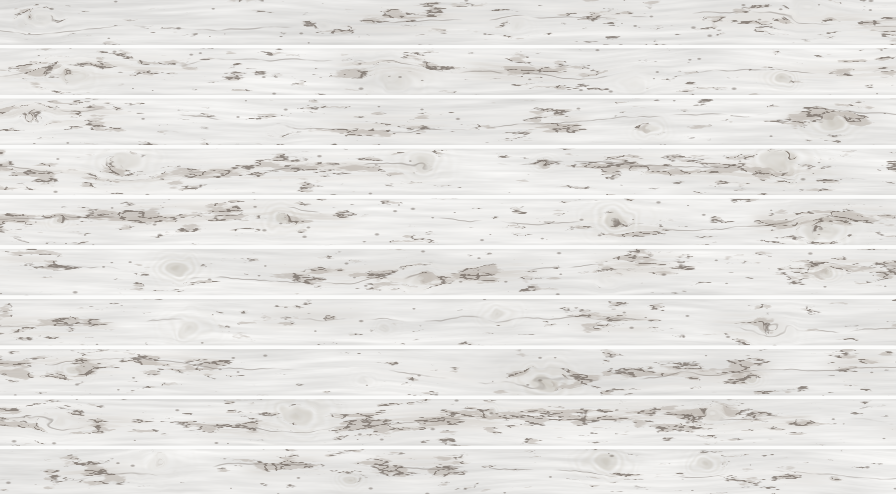
Reproduce this texture procedurally as a WebGL 1 fragment shader.

```glsl
precision highp float;
// Whitewashed horizontal wood planks with knots, fine grain and flaking paint.
uniform vec2 u_resolution;

const float PLANKS = 9.86;      // planks over the canvas height
const float TOP_OFFSET = 0.07;  // part of the first plank that is cut off
const float GAP = 0.036;        // half width of a joint, in plank heights

const vec3 JOINT = vec3(0.99, 0.99, 0.985);
const vec3 PAINT = vec3(0.922, 0.919, 0.912);
const vec3 WASH = vec3(0.80, 0.78, 0.755);
const vec3 BARE_WOOD = vec3(0.70, 0.665, 0.63);
const vec3 DARK_WOOD = vec3(0.40, 0.36, 0.33);
const vec3 KNOT_TAN = vec3(0.80, 0.78, 0.74);

float hash(vec2 p) {
  return fract(sin(dot(p, vec2(12.99, 78.23))) * 43758.5);
}

float noise(vec2 p) {
  vec2 i = floor(p), f = fract(p);
  f = f * f * (3.0 - 2.0 * f);
  float low = mix(hash(i), hash(i + vec2(1.0, 0.0)), f.x);
  float high = mix(hash(i + vec2(0.0, 1.0)), hash(i + 1.0), f.x);
  return mix(low, high, f.y);
}

float fbm(vec2 p) {
  float sum = 0.0, amp = 0.533;
  for (int i = 0; i < 4; i++) {
    sum += amp * noise(p);
    p = p * 2.03 + 5.7;
    amp *= 0.5;
  }
  return sum;
}

// Small nicks, one candidate per cell.
float nicks(vec2 p, float density) {
  vec2 cell = floor(p);
  float nick = 0.0;
  for (int j = -1; j <= 1; j++) {
    for (int i = -1; i <= 1; i++) {
      vec2 id = cell + vec2(float(i), float(j));
      vec2 centre = id + vec2(hash(id), hash(id + 3.1));
      float size = mix(0.08, 0.22, hash(id + 9.4));
      float d = length((p - centre) * vec2(1.0, 0.8)) / size;
      nick = max(nick, step(hash(id + 6.7), density) * smoothstep(1.0, 0.2, d));
    }
  }
  return nick;
}

// Knots of one plank: x = bend of the grain, y = halo, z = core.
vec3 knots(vec2 q, float row) {
  vec3 result = vec3(0.0);
  for (int i = 0; i < 4; i++) {
    vec2 id = vec2(row * 3.7 + 1.3, float(i) * 5.1);
    float size = mix(0.08, 0.24, hash(id + 2.0));
    float strength = hash(id + 4.0);
    vec2 centre = vec2((float(i) + 0.1 + 0.8 * hash(id)) * 4.5, mix(0.28, 0.72, hash(id + 1.0)));
    vec2 d = (q - centre) * vec2(0.65, 1.0) / size;
    d += 0.8 * (vec2(noise(q * 5.0), noise(q * 5.0 + 40.0)) - 0.5);
    float r = length(d);
    float near = exp(-0.25 * r * r);
    result.x -= size * near * d.y / (r + 0.4);
    result.y += strength * near * (0.5 + 0.5 * sin(r * 9.0 + 3.0 * noise(q * 4.0)));
    result.z = max(result.z, smoothstep(1.0, 0.3, r) * strength);
  }
  return result;
}

vec3 plank(vec2 q, float row) {
  vec2 seed = vec2(row * 17.3, row * 7.9);
  vec3 knot = knots(q, row);
  float grain = q.y + knot.x + 0.25 * (noise(q * vec2(0.4, 0.8) + seed) - 0.5);

  // Painted base with broad clouds, layered grain lines and fine fibres.
  float cloud = fbm(q * vec2(0.35, 1.5) + seed);
  float fibre = fbm(vec2(q.x * 0.9, grain * 15.0) + seed);
  float wobble = 3.0 * noise(vec2(q.x * 0.5, grain * 3.0) + seed);
  float lines = sin(grain * 34.0 + wobble) + 0.6 * sin(grain * 61.0 - 2.0 * wobble);
  vec3 col = PAINT + 0.015 * (hash(seed) - 0.5);
  col += 0.09 * (cloud - 0.5) + 0.12 * (fibre - 0.5) + 0.006 * lines;

  // Worn band that wanders along the plank in separate clusters.
  float middle = 0.47 + 0.12 * sin(q.x * 0.4 + row * 2.3);
  float band = exp(-pow((q.y - middle) / 0.22, 2.0));
  float worn = band * smoothstep(0.25, 0.7, noise(vec2(q.x * 0.75, 0.5) + seed));
  col = mix(col, WASH, 0.6 * worn * smoothstep(0.35, 0.7, fibre));

  // Knots.
  col = mix(col, KNOT_TAN, clamp(0.45 * knot.y, 0.0, 0.5));
  col = mix(col, KNOT_TAN - 0.05, 0.5 * knot.z);

  // Thin ragged flakes: pale wood inside, broken dark splits along ridges.
  float chip = fbm(vec2(q.x * 2.3, grain * 10.0) + seed + 31.0) + 0.25 * worn;
  float ridge = abs(fbm(vec2(q.x * 2.6, grain * 11.0) + seed + 63.0) - 0.5);
  float flake = smoothstep(0.70, 0.84, chip);
  float split = smoothstep(0.07, 0.01, ridge) * smoothstep(0.66, 0.78, chip);
  col = mix(col, BARE_WOOD, 0.5 * flake);
  col = mix(col, DARK_WOOD, 0.62 * split);

  // Faint broken hairline cracks and scattered nicks.
  float path = grain - middle + 0.22 * (fbm(vec2(q.x * 1.1, 2.0) + seed) - 0.5);
  float crack = smoothstep(0.022, 0.0, abs(path));
  crack *= smoothstep(0.4, 0.65, fbm(vec2(q.x * 1.6, 8.5) + seed));
  col = mix(col, DARK_WOOD, 0.34 * crack);
  float nick = nicks(q * vec2(3.0, 7.0) + seed, 0.07);
  return mix(col, DARK_WOOD, 0.45 * nick);
}

void main() {
  vec2 p = gl_FragCoord.xy / u_resolution.y;
  float y = (1.0 - p.y) * PLANKS + TOP_OFFSET;
  vec2 q = vec2(p.x * PLANKS, fract(y));
  float pixel = PLANKS / u_resolution.y;
  float edge = min(q.y, 1.0 - q.y);

  vec3 col = plank(q, floor(y));
  col *= 1.0 - 0.04 * smoothstep(0.10, GAP, edge);  // soft shade beside the joint
  float joint = 1.0 - smoothstep(GAP - 0.5 * pixel, GAP + 0.5 * pixel, edge);
  gl_FragColor = vec4(mix(col, JOINT, joint), 1.0);
}
```
